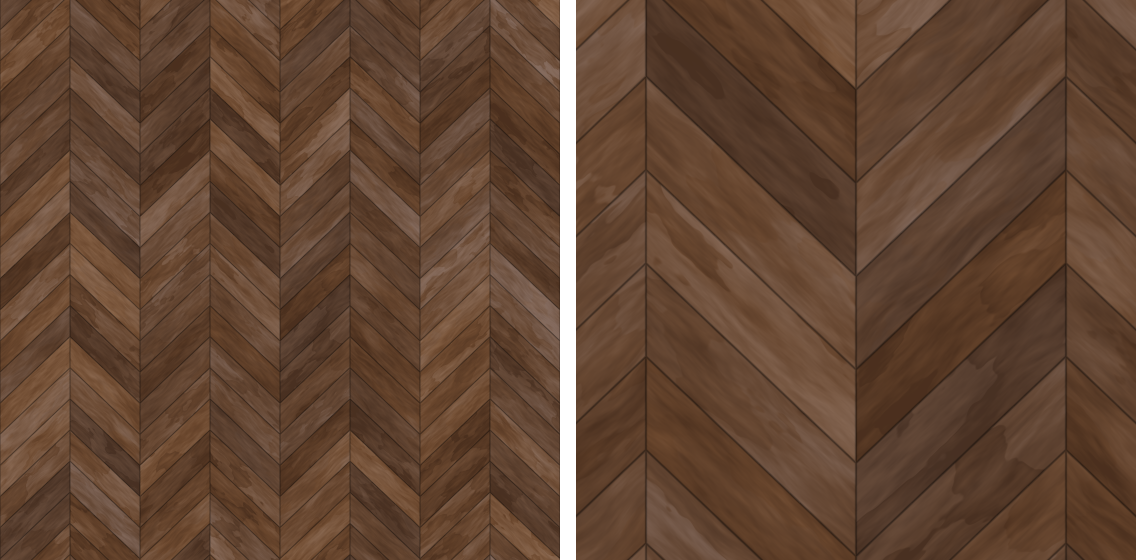
Left, the full canvas; right, a detail of the centre.
Write a Shadertoy shader that draws this texture.

```glsl
// Chevron parquet: eight columns of slanted walnut planks, mirrored pairwise,
// eighteen planks per column. Every plank gets a hashed tone and tint, then
// fibres, soft streaks and hard-edged stains laid out along its own length.

const float COLUMNS = 8.0;
const float ROWS = 18.0;
const float RISE = 2.14;        // climb across one column, in plank heights
const float PHASE = 0.96;       // vertical shift of the joints, in plank heights
const float PLANK_LENGTH = 4.3; // in plank thicknesses
const float SKEW = 0.95;        // slope of the planks
const float THICKNESS = 0.040;  // in canvas units
const float SEAM_WIDTH = 0.0008;

const vec3 DARK_WOOD = vec3(0.285, 0.190, 0.130);
const vec3 MID_WOOD = vec3(0.405, 0.283, 0.196);
const vec3 PALE_WOOD = vec3(0.535, 0.415, 0.330);
const vec3 WARM_TINT = vec3(1.03, 0.98, 0.90);
const vec3 GREY_TINT = vec3(0.97, 1.01, 1.12);

float hash(vec2 p) {
    vec3 q = fract(vec3(p.xyx) * 0.1031);
    q += dot(q, q.yzx + 33.33);
    return fract((q.x + q.y) * q.z);
}

float noise(vec2 p) {
    vec2 cell = floor(p);
    vec2 f = fract(p);
    f = f * f * (3.0 - 2.0 * f);
    float low = mix(hash(cell), hash(cell + vec2(1.0, 0.0)), f.x);
    float high = mix(hash(cell + vec2(0.0, 1.0)), hash(cell + 1.0), f.x);
    return mix(low, high, f.y);
}

float fbm(vec2 p) {
    float sum = 0.0;
    float weight = 0.533;
    for (int i = 0; i < 4; i++) {
        sum += weight * noise(p);
        p = p * 2.03 + 17.3;
        weight *= 0.5;
    }
    return sum;
}

vec3 woodColor(float tone, float greyness) {
    tone = clamp(tone, 0.0, 1.0);
    vec3 wood = mix(DARK_WOOD, MID_WOOD, min(tone * 2.0, 1.0));
    wood = mix(wood, PALE_WOOD, max(tone * 2.0 - 1.0, 0.0));
    return wood * mix(WARM_TINT, GREY_TINT, greyness);
}

// grain.x runs along the plank, grain.y across it; both in thicknesses
vec3 plankColor(vec2 id, vec2 grain, float along) {
    float shade = hash(id + 3.1);
    float greyness = hash(id + 47.7);
    float slant = hash(id + 71.9) - 0.5;
    float stainDepth = hash(id + 23.3);
    vec2 seed = 90.0 * vec2(hash(id + 11.5), hash(id + 59.2));

    // Slight waviness keeps the fibres from running ruler-straight
    vec2 wavy = grain + vec2(0.0, 0.16 * noise(grain * vec2(1.1, 2.0) + seed));
    float fibres = fbm(wavy * vec2(2.2, 13.0) + seed);
    float streaks = fbm(wavy * vec2(0.55, 2.6) + seed.yx);

    // Stain with a crisp, ragged border and a darker rim
    float blot = fbm(wavy * vec2(0.75, 2.1) + seed + 31.0);
    float stain = smoothstep(0.54, 0.57, blot);
    float rim = stain * (1.0 - smoothstep(0.57, 0.64, blot));

    float tone = 0.51 + 0.56 * (shade - 0.5);
    tone += 0.42 * (fibres - 0.5) + 0.62 * (streaks - 0.5);
    tone += 0.45 * slant * (along - 0.5);
    tone -= stainDepth * (0.20 * stain + 0.08 * rim);
    float tint = greyness + 0.7 * (streaks - 0.5) - 0.2 * stain;
    return woodColor(tone, clamp(tint, 0.0, 1.0));
}

float seamMask(float distanceToSeam, float pixel) {
    return 1.0 - smoothstep(0.0, SEAM_WIDTH + pixel, distanceToSeam);
}

vec3 parquet(vec2 uv, float pixel) {
    // Mirrored column coordinate: 0 in the valleys, 1 on the peaks
    float column = floor(uv.x * COLUMNS);
    float across = fract(uv.x * COLUMNS);
    float along = mod(column, 2.0) < 0.5 ? across : 1.0 - across;

    float row = uv.y * ROWS + PHASE - RISE * along;
    float v = fract(row);
    vec2 id = vec2(column, mod(floor(row), ROWS));
    vec2 grain = vec2(PLANK_LENGTH * along + SKEW * v, v);
    vec3 color = plankColor(id, grain, along);

    // Thin dark joints between planks and between columns
    float plankSeam = seamMask(min(v, 1.0 - v) * THICKNESS, pixel);
    float columnSeam = seamMask(min(across, 1.0 - across) / COLUMNS, pixel);
    return color * (1.0 - 0.42 * max(plankSeam, columnSeam));
}

void mainImage(out vec4 fragColor, in vec2 fragCoord) {
    float pixel = 0.5 / min(iResolution.x, iResolution.y);
    vec3 sum = vec3(0.0);
    // Four samples per pixel smooth the plank borders
    for (int i = 0; i < 4; i++) {
        vec2 offset = vec2(i % 2, i / 2) * 0.5 - 0.25;
        sum += parquet((fragCoord + offset) / iResolution.xy, pixel);
    }
    fragColor = vec4(sum * 0.25, 1.0);
}
```
